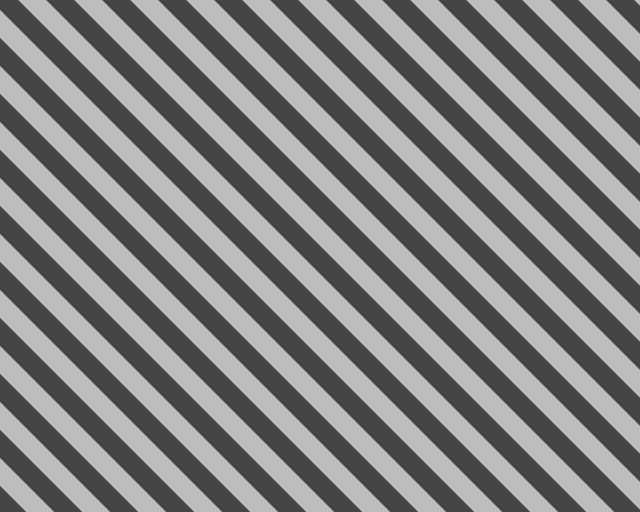
A Shadertoy shader for this pattern:

```glsl
// Even diagonal stripes in two flat greys, falling to the right at 45 degrees.
// A repeated signed distance to the stripe edge is turned into smooth coverage.
// Lengths are fractions of the canvas width, measured from the top left corner.

const vec3 DARK_GREY = vec3(0.267);
const vec3 LIGHT_GREY = vec3(0.741);
const float PERIOD = 0.0875;        // repeat along the top edge
const float LIGHT_SHARE = 0.5;      // part of each repeat that is light
const float FIRST_LIGHT = 0.0285;   // where the first light stripe starts
const float EDGE_SOFTNESS = 0.75;   // half width of the edge blend, in pixels
const float DIAGONAL = 0.70710678;  // horizontal to perpendicular length

// Signed distance to the nearest light stripe, negative inside.
float stripeDistance(vec2 p) {
    float center = FIRST_LIGHT + 0.5 * LIGHT_SHARE * PERIOD;
    float along = (p.x + p.y - center) / PERIOD;
    float fromCenter = abs(fract(along + 0.5) - 0.5);
    return (fromCenter - 0.5 * LIGHT_SHARE) * PERIOD * DIAGONAL;
}

void mainImage(out vec4 fragColor, in vec2 fragCoord) {
    // Width units; y is zero at the top and negative below.
    vec2 p = (fragCoord - vec2(0.0, iResolution.y)) / iResolution.x;

    // Antialiased stripe coverage
    float blend = EDGE_SOFTNESS / iResolution.x;
    float light = 1.0 - smoothstep(-blend, blend, stripeDistance(p));

    fragColor = vec4(mix(DARK_GREY, LIGHT_GREY, light), 1.0);
}
```
